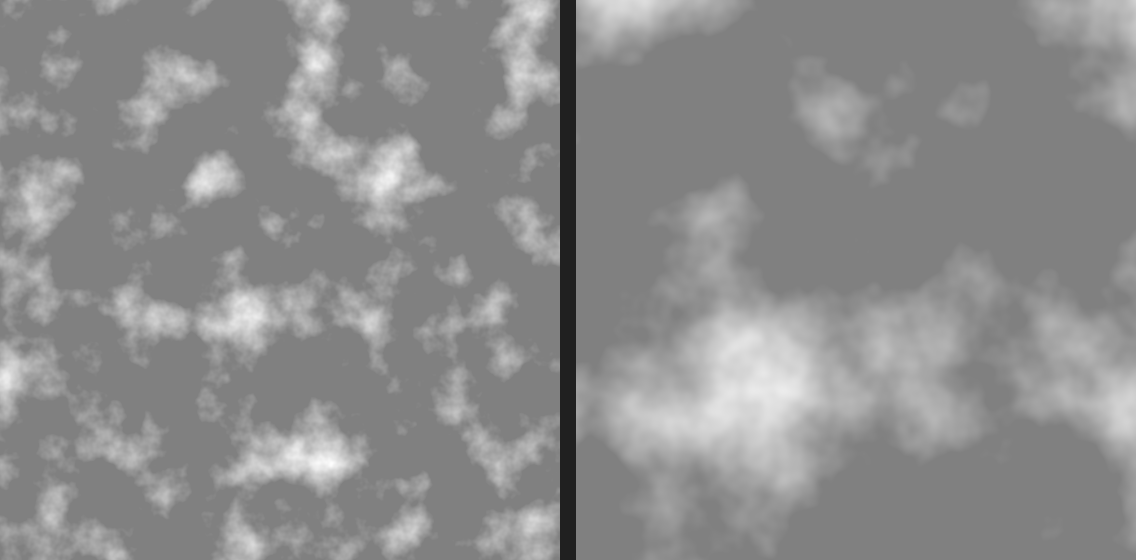
Left, the full canvas; right, a detail of the centre.
A Shadertoy shader for this texture:

```glsl
// Soft pale clouds drifting over a flat mid-grey ground.
// Octaves of gradient noise are summed; the negative half is cut to the
// ground tone, and the positive half brightens it towards white.

#define BASE_CELLS 8.0     // noise cells across the canvas, first octave
#define OCTAVES 5
#define LACUNARITY 2.0     // frequency step per octave
#define GAIN 0.5           // amplitude step per octave
#define CONTRAST 0.57      // brightness added per unit of noise
#define THRESHOLD 0.01     // noise level where clouds begin
#define GROUND_GREY 0.5
#define SEED 17.0

const float TAU = 6.2831853;

float hash(vec2 cell) {
    return fract(sin(dot(cell, vec2(127.1, 311.7)) + SEED) * 43758.5453);
}

// Projection of an offset onto the random unit gradient of a lattice corner
float cornerSlope(vec2 corner, vec2 offset) {
    float angle = TAU * hash(corner);
    return dot(vec2(cos(angle), sin(angle)), offset);
}

// Gradient noise with quintic blending, centred on zero
float gradientNoise(vec2 p) {
    vec2 cell = floor(p);
    vec2 f = p - cell;
    vec2 blend = f * f * f * (f * (f * 6.0 - 15.0) + 10.0);
    vec2 e = vec2(1.0, 0.0);
    float low = mix(cornerSlope(cell, f),
                    cornerSlope(cell + e.xy, f - e.xy), blend.x);
    float high = mix(cornerSlope(cell + e.yx, f - e.yx),
                     cornerSlope(cell + e.xx, f - e.xx), blend.x);
    return mix(low, high, blend.y);
}

// Fractal sum, each octave shifted so that the lattices do not line up
float cloudNoise(vec2 p) {
    float sum = 0.0;
    float amplitude = 1.0;
    for (int i = 0; i < OCTAVES; i++) {
        sum += amplitude * gradientNoise(p);
        p = p * LACUNARITY + vec2(19.37, 7.73);
        amplitude *= GAIN;
    }
    return sum;
}

void mainImage(out vec4 fragColor, in vec2 fragCoord) {
    vec2 uv = fragCoord / iResolution.y;
    float density = max(cloudNoise(uv * BASE_CELLS) - THRESHOLD, 0.0);
    float grey = min(GROUND_GREY + CONTRAST * density, 1.0);
    fragColor = vec4(vec3(grey), 1.0);
}
```
